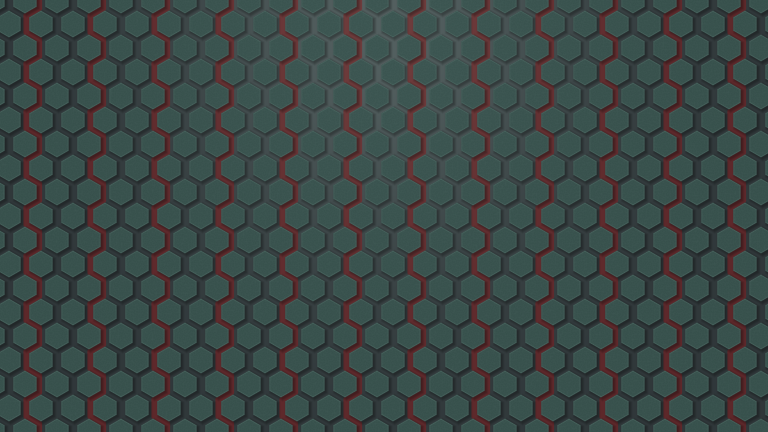
Give the GLSL for this pattern, as a WebGL 2 fragment shader.

```glsl
#version 300 es
precision highp float;
// Raised teal hexagons over a dark panel, with red zigzag seams and a glow from the top.

uniform vec2 u_resolution;
out vec4 outColor;

const float ROWS = 18.0;            // one unit is one row pitch
const float COLUMN_PITCH = 4.0 / 3.0;
const float SEAM_PITCH = 2.0 * COLUMN_PITCH;
const float APOTHEM = 0.487;

const vec3 PANEL_DARK = vec3(0.185, 0.215, 0.225);
const vec3 PANEL_LIT  = vec3(0.325, 0.375, 0.375);
const vec3 SEAM_DARK  = vec3(0.365, 0.155, 0.165);
const vec3 SEAM_LIT   = vec3(0.430, 0.235, 0.235);
const vec3 TILE_DARK  = vec3(0.222, 0.322, 0.304);
const vec3 TILE_LIT   = vec3(0.240, 0.340, 0.324);
const vec3 RIM        = vec3(0.315, 0.425, 0.400);

vec2 hash2(vec2 p) {
    vec2 q = vec2(dot(p, vec2(127.1, 311.7)), dot(p, vec2(269.5, 183.3)));
    return fract(sin(q) * 43758.5);
}

// Distance to the nearest scattered point.
float cellular(vec2 p) {
    vec2 cell = floor(p);
    float nearest = 2.0;
    for (int y = -1; y <= 1; y++) {
        for (int x = -1; x <= 1; x++) {
            vec2 neighbor = cell + vec2(x, y);
            nearest = min(nearest, distance(p, neighbor + hash2(neighbor)));
        }
    }
    return nearest;
}

// Pointy-top hexagon, negative inside.
float hexDistance(vec2 p, float apothem) {
    p = abs(p);
    return max(p.x, dot(p, vec2(0.5, 0.8660))) - apothem;
}

float segmentDistance(vec2 p, vec2 a, vec2 b) {
    vec2 ab = b - a;
    return length(p - a - ab * clamp(dot(p - a, ab) / dot(ab, ab), 0.0, 1.0));
}

// Nearest tile; odd rows are shifted by half a column.
float tileDistance(vec2 p) {
    float nearest = 10.0;
    for (int j = -1; j <= 1; j++) {
        float row = floor(p.y + 0.5) + float(j);
        float shift = 1.04 - 0.5 * COLUMN_PITCH * mod(row, 2.0);
        float x = mod(p.x - shift + 0.5 * COLUMN_PITCH, COLUMN_PITCH) - 0.5 * COLUMN_PITCH;
        nearest = min(nearest, hexDistance(vec2(x, p.y - row), APOTHEM));
    }
    return nearest;
}

// Centre line of the zigzag: upright beside each tile, slanted between rows.
float seamDistance(vec2 p, float swing) {
    float x = mod(p.x - 1.365 + 0.5 * SEAM_PITCH, SEAM_PITCH) - 0.5 * SEAM_PITCH;
    vec2 q = vec2(x, abs(mod(p.y, 2.0) - 1.0));
    vec2 low = vec2(-swing, 0.35);
    vec2 high = vec2(swing, 0.65);
    float upright = min(segmentDistance(q, vec2(-swing, -1.0), low),
                        segmentDistance(q, high, vec2(swing, 2.0)));
    return min(upright, segmentDistance(q, low, high));
}

float coverage(float d, float pixel) {
    return 1.0 - smoothstep(-0.7 * pixel, 0.7 * pixel, d);
}

void main() {
    float pixel = ROWS / u_resolution.y;
    vec2 p = gl_FragCoord.xy * pixel;

    // Soft light from the top centre
    vec2 lightOffset = (p - vec2(0.5 * u_resolution.x * pixel, ROWS - 0.8)) / vec2(8.5, 10.0);
    float glow = exp(-dot(lightOffset, lightOffset));

    // Panel and seams
    vec3 color = mix(PANEL_DARK, PANEL_LIT, glow);
    float seam = coverage(seamDistance(p, 0.26) - 0.13, pixel);
    color = mix(color, mix(SEAM_DARK, SEAM_LIT, glow), seam);

    // Shadow falls to the lower right
    float shadow = 1.0 - smoothstep(-0.05, 0.13, tileDistance(p - vec2(0.07, -0.07)));
    color *= 1.0 - 0.30 * shadow;

    // Tile face with fine grain and a thin bright rim
    float d = tileDistance(p);
    float grain = cellular(p * 14.0) - 0.5;
    vec3 tile = mix(TILE_DARK, TILE_LIT, glow) + 0.018 * grain;
    float rim = coverage(abs(d + 0.022) - 0.018, pixel);
    tile = mix(tile, RIM, 0.55 * rim);
    color = mix(color, tile, coverage(d, pixel));

    outColor = vec4(color, 1.0);
}
```
